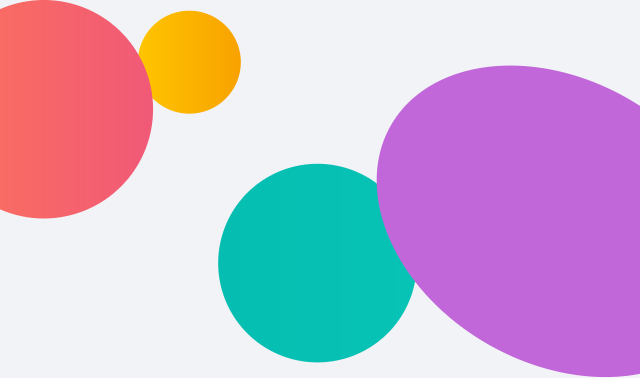
Reproduce this background procedurally as a Shadertoy shader.

```glsl
// Flat pale backdrop with three gradient discs and a large tilted violet ellipse.

const vec3 PAPER       = vec3(0.949, 0.953, 0.969);
const vec3 AMBER_LEFT  = vec3(1.000, 0.773, 0.000);
const vec3 AMBER_RIGHT = vec3(0.973, 0.635, 0.000);
const vec3 CORAL_LEFT  = vec3(0.988, 0.450, 0.360);
const vec3 CORAL_RIGHT = vec3(0.945, 0.350, 0.465);
const vec3 TEAL_LEFT   = vec3(0.020, 0.745, 0.694);
const vec3 TEAL_RIGHT  = vec3(0.025, 0.765, 0.710);
const vec3 VIOLET      = vec3(0.755, 0.404, 0.851);

// Soft one-pixel coverage from a signed distance
float coverage(float dist, float pixel) {
    return clamp(0.5 - dist / pixel, 0.0, 1.0);
}

vec2 rotate(vec2 p, float angle) {
    float c = cos(angle), s = sin(angle);
    return vec2(c * p.x + s * p.y, c * p.y - s * p.x);
}

// First-order distance to an axis-aligned ellipse
float ellipseDistance(vec2 p, vec2 radii) {
    float scaled = length(p / radii);
    float slope = length(p / (radii * radii));
    return scaled * (scaled - 1.0) / max(slope, 1e-4);
}

// Disc shaded from its left edge to its right edge
vec3 paintDisc(vec3 base, vec2 p, vec2 center, float radius,
               vec3 left, vec3 right, float pixel) {
    vec2 q = p - center;
    float across = clamp(0.5 + 0.5 * q.x / radius, 0.0, 1.0);
    return mix(base, mix(left, right, across), coverage(length(q) - radius, pixel));
}

vec3 paintEllipse(vec3 base, vec2 p, vec2 center, vec2 radii,
                  float angle, vec3 tint, float pixel) {
    vec2 q = rotate(p - center, angle);
    return mix(base, tint, coverage(ellipseDistance(q, radii), pixel));
}

void mainImage(out vec4 fragColor, in vec2 fragCoord) {
    // Canvas height is one unit
    float pixel = 1.0 / iResolution.y;
    vec2 p = fragCoord * pixel;
    p.x += 0.5 * (512.0 / 302.0 - iResolution.x * pixel);

    // Layers from back to front
    vec3 color = PAPER;
    color = paintDisc(color, p, vec2(0.502, 0.8355), 0.1362, AMBER_LEFT, AMBER_RIGHT, pixel);
    color = paintDisc(color, p, vec2(0.117, 0.711), 0.289, CORAL_LEFT, CORAL_RIGHT, pixel);
    color = paintDisc(color, p, vec2(0.841, 0.304), 0.2627, TEAL_LEFT, TEAL_RIGHT, pixel);
    color = paintEllipse(color, p, vec2(1.4768, 0.4145), vec2(0.5094, 0.374),
                         radians(-30.0), VIOLET, pixel);

    fragColor = vec4(color, 1.0);
}
```
